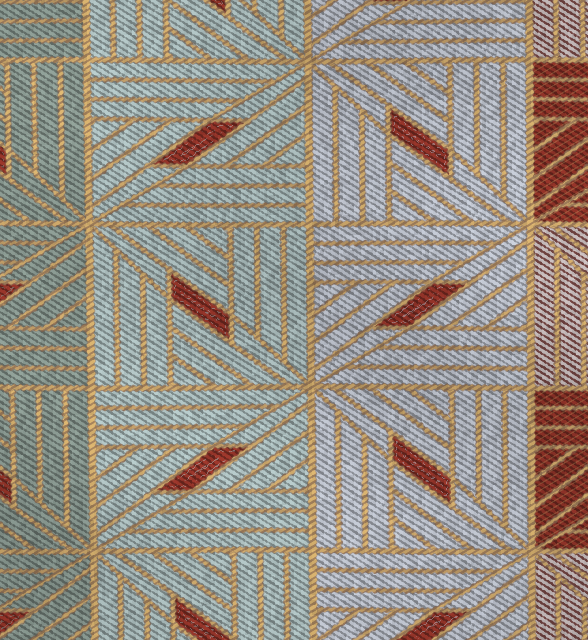
This pattern is drawn by a WebGL 2 fragment shader. Its source:

```glsl
#version 300 es
precision highp float;

#define CELL vec2(0.345, 0.2552)
#define ORIGIN vec2(0.4835, 0.095)
#define BAND 0.14
#define STRIPE 0.12
#define HALF_BAR 0.09
#define DIAGONAL 0.17
#define LINE 0.0031
#define BORDER vec2(0.0055, 0.0036)
#define RIBS 100.0
#define THREADS vec2(170.0, 128.0)
#define WEAR 0.035

uniform vec2 u_resolution;
out vec4 outColor;

const float TAU = 6.2831853;
const vec3 GOLD = vec3(0.80, 0.66, 0.41);
const vec3 BROWN = vec3(0.50, 0.38, 0.30);
const vec3 RED = vec3(0.54, 0.19, 0.15);
const vec3 SAGE = vec3(0.53, 0.59, 0.56);
const vec3 AQUA = vec3(0.66, 0.73, 0.73);
const vec3 LILAC = vec3(0.73, 0.75, 0.79);
const vec3 ROSE = vec3(0.73, 0.69, 0.69);

float hash(vec2 p) {
  p = fract(p * vec2(0.1031, 0.1137));
  p += dot(p, p.yx + 33.33);
  return fract((p.x + p.y) * p.x * 7.31);
}

// Distance to the nearest line of an evenly spaced set
float comb(float x, float pitch) {
  return abs(fract(x / pitch + 0.5) - 0.5) * pitch;
}

float cover(float d, float halfWidth, float aa) {
  return 1.0 - smoothstep(halfWidth - aa, halfWidth + aa, d);
}

// x: distance to stripe lines, y: to diagonal lines, z: to the bar (negative inside)
vec3 motif(vec2 q, vec2 size) {
  vec2 c = q - 0.5;
  if (c.y < 0.0) c = -c;
  float slope = 1.0 / length(1.0 / size);
  float s = c.x + c.y;
  float outer = c.y - BAND;
  float rim = HALF_BAR * (1.0 - clamp(outer / (0.5 - BAND), 0.0, 1.0));
  bool striped = outer > 0.0 && s > rim;

  float stripe = striped ? comb(outer, STRIPE) * size.y : 1.0;
  if (s > -HALF_BAR) stripe = min(stripe, abs(outer) * size.y);

  float k = outer > 0.0 ? max(-s, 0.0) : abs(s);
  float diagonal = striped ? 1.0 : comb(k - HALF_BAR, DIAGONAL) * slope;
  if (outer > 0.0) diagonal = min(diagonal, abs(s - rim) * slope);

  float bar = max(outer * size.y, (abs(s) - HALF_BAR) * slope);
  return vec3(stripe, diagonal, bar);
}

// Cloth colour drifts from column to column
vec3 clothColor(float column, bool level) {
  if (column < -1.5) return SAGE;
  if (column < -0.5) return AQUA;
  if (column < 0.5) return LILAC;
  return level ? RED : ROSE;
}

void main() {
  float aa = 0.8 / u_resolution.y;
  vec2 p = gl_FragCoord.xy / u_resolution.y;
  p.y = 1.0 - p.y;

  // Slight lean of the cloth and thread-sized wobble of the edges
  vec2 w = p;
  w.x -= (0.016 - 0.014 * p.x) * (p.y - 0.3);
  w.y += 0.0015 * sin(p.x * 9.0 + p.y * 5.0);
  w += 0.0010 * sin(TAU * p.yx * THREADS.yx * vec2(0.8, 0.6));

  // Checkerboard of level cells and quarter-turned cells
  vec2 grid = (w - ORIGIN) / CELL;
  vec2 id = floor(grid);
  vec2 uv = grid - id;
  bool level = mod(id.x + id.y, 2.0) > 0.5;
  vec3 m = level ? motif(uv, CELL) : motif(vec2(1.0 - uv.y, uv.x), CELL.yx);

  // Twill ribs, thread ticks and per-thread variation
  float tick = sin(TAU * p.x * THREADS.x);
  float speck = hash(floor(p * THREADS) + 7.0);
  float rib = 0.5 + 0.5 * sin(TAU * RIBS * (p.y - 0.62 * p.x));
  float bead = 0.5 + 0.5 * sin(TAU * RIBS * (p.y + 0.6 * p.x));
  float raised = smoothstep(0.08, 0.65, rib + 0.14 * tick + 0.3 * (speck - 0.5));

  // Cloth ground
  vec3 cloth = clothColor(id.x, level);
  bool redColumn = id.x > 0.5;
  vec3 gap = redColumn ? (level ? RED * 0.68 : vec3(0.42, 0.25, 0.24)) : cloth * 0.70;
  vec3 color = mix(gap, cloth, raised);
  if (redColumn && level) color = mix(color, GOLD * 0.9, 0.3 * smoothstep(0.75, 1.0, bead));

  // Central bar with pale lengthwise streaks
  float streak = smoothstep(0.72, 1.0, cos(TAU * m.z / 0.0085));
  vec3 bar = RED * mix(0.72, 1.06, raised);
  bar = mix(bar, cloth, 0.5 * streak * smoothstep(0.2, 0.7, bead) * step(m.z, -0.004));
  color = mix(color, bar, cover(m.z, 0.0, aa));

  // Brown fringe and gold core of the inner lines
  float stripeWidth = level ? LINE * 0.85 : LINE * 1.1;
  float fringe = max(cover(m.x, stripeWidth * 1.6, aa), cover(m.y, LINE * 1.5, aa));
  color = mix(color, BROWN, fringe * (0.35 + 0.5 * (1.0 - bead)));
  vec3 thread = mix(BROWN, GOLD, 0.35 + 0.65 * smoothstep(0.1, 0.65, bead + 0.3 * (speck - 0.5)));
  vec3 stripeThread = level ? mix(thread, BROWN, 0.3) : thread;
  color = mix(color, mix(thread, BROWN, 0.12), cover(m.y, LINE * 0.85, aa));
  color = mix(color, stripeThread, cover(m.x, stripeWidth, aa));

  // Cell borders, heavier upright
  vec2 edge = (0.5 - abs(uv - 0.5)) * CELL;
  float seam = max(cover(edge.x, BORDER.x * 1.25, aa), cover(edge.y, BORDER.y * 1.4, aa));
  color = mix(color, BROWN, 0.5 * seam);
  color = mix(color, mix(thread, BROWN, 0.15), cover(edge.y, BORDER.y, aa));
  color = mix(color, thread, cover(edge.x, BORDER.x, aa));

  // Uneven light and worn threads
  float drift = sin(p.x * 7.0 + 1.5 * sin(p.y * 5.0)) + 0.6 * sin(p.y * 13.0 - p.x * 4.0);
  color *= 1.0 + WEAR * drift + 0.12 * (speck - 0.5);
  outColor = vec4(clamp(color, 0.0, 1.0), 1.0);
}
```
